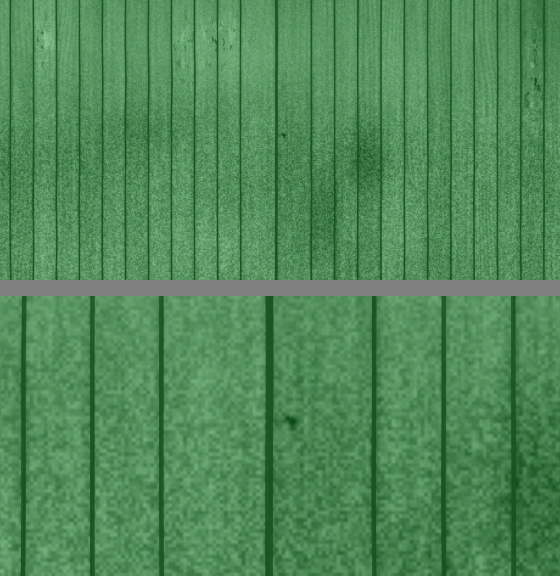
Top: the whole. Bottom: its middle third, enlarged.
Reproduce this texture procedurally as a WebGL 1 fragment shader.

```glsl
precision highp float;
// Green painted vertical wooden planks with dark seams, grain, blotches and worn paint.
uniform vec2 u_resolution;

const vec3 PAINT = vec3(0.325, 0.565, 0.362);
const vec3 SEAM = vec3(0.09, 0.325, 0.13);
const float CENTRE = 0.987;

float hash(vec2 p) {
  vec3 q = fract(vec3(p.xyx) * 0.1031);
  q += dot(q, q.yzx + 33.33);
  return fract((q.x + q.y) * q.z);
}

float noise(vec2 p) {
  vec2 i = floor(p), f = fract(p);
  f = f * f * (3.0 - 2.0 * f);
  return mix(mix(hash(i), hash(i + vec2(1.0, 0.0)), f.x),
             mix(hash(i + vec2(0.0, 1.0)), hash(i + vec2(1.0)), f.x), f.y);
}

float fbm(vec2 p) {
  float sum = 0.0, amp = 0.5;
  for (int i = 0; i < 4; i++) {
    sum += amp * noise(p);
    p = p * 2.03 + 17.1;
    amp *= 0.5;
  }
  return sum / 0.9375;
}

float blob(vec2 p, vec2 centre, vec2 radius) {
  vec2 d = (p - centre) / radius;
  return exp(-dot(d, d));
}

// x: plank number, y: distance to nearest seam, z: seam half width
vec3 planks(float x) {
  float d = x - CENTRE;
  float side = d < 0.0 ? -1.0 : 1.0;
  float wide = d < 0.0 ? 0.1276 : 0.125;
  float pitch = d < 0.0 ? 0.0822 : 0.0831;
  float outer = abs(d) - wide;
  if (outer < 0.0) {
    bool middle = abs(d) < -outer;
    return vec3(side * 0.5, min(abs(d), -outer), middle ? 0.0046 : 0.0027);
  }
  float t = outer / pitch;
  float f = fract(t);
  return vec3(side * (floor(t) + 1.5), min(f, 1.0 - f) * pitch, 0.0027);
}

// Broad light and dark areas of the paint
float fading(vec2 p) {
  float s = 0.045 * blob(p, vec2(0.18, 0.84), vec2(0.25, 0.2));
  s += 0.06 * blob(p, vec2(0.78, 0.82), vec2(0.28, 0.18));
  s += 0.06 * blob(p, vec2(0.76, 0.13), vec2(0.14, 0.12));
  s += 0.045 * blob(p, vec2(1.32, 0.78), vec2(0.22, 0.16));
  s += 0.05 * blob(p, vec2(1.41, 0.2), vec2(0.07, 0.25));
  s += 0.035 * blob(p, vec2(0.25, 0.08), vec2(0.25, 0.12));
  s -= 0.05 * blob(p, vec2(0.5, 0.53), vec2(0.22, 0.09));
  s -= 0.11 * blob(p, vec2(1.31, 0.43), vec2(0.09, 0.11));
  s -= 0.09 * blob(p, vec2(1.17, 0.23), vec2(0.05, 0.15));
  s -= 0.035 * blob(p, vec2(1.05, 0.3), vec2(0.12, 0.35));
  s -= 0.06 * blob(p, vec2(1.97, 0.95), vec2(0.16, 0.2));
  s -= 0.04 * blob(p, vec2(0.0, 0.35), vec2(0.06, 0.3));
  return s + 0.07 * (fbm(p * vec2(4.0, 5.0) + 3.0) - 0.5);
}

// Where the paint has flaked
float wear(vec2 p) {
  float w = blob(p, vec2(0.16, 0.84), vec2(0.035, 0.1));
  w += 0.7 * blob(p, vec2(0.65, 0.83), vec2(0.03, 0.12));
  w += blob(p, vec2(0.78, 0.86), vec2(0.08, 0.08));
  return w + blob(p, vec2(1.905, 0.71), vec2(0.03, 0.17));
}

// Vertical fibres, with wavy growth lines on some planks
float grain(vec2 p, float id) {
  vec2 q = p + vec2(0.0, id * 7.3);
  float fibres = fbm(vec2(q.x * 95.0, q.y * 3.5)) - 0.5;
  float bend = noise(vec2(q.x * 9.0, q.y * 3.0));
  float rings = sin(q.x * 380.0 + bend * 16.0);
  float figured = smoothstep(0.45, 0.9, hash(vec2(id + 40.0, 5.0)));
  float patchy = smoothstep(0.35, 0.7, noise(vec2(id * 3.0, q.y * 4.0)));
  return 0.1 * fibres + 0.024 * rings * figured * patchy;
}

void main() {
  float pixel = 1.0 / u_resolution.y;
  vec2 p = gl_FragCoord.xy * pixel;
  p.x *= 2.0 * u_resolution.y / u_resolution.x;
  float wobble = 0.0022 * (noise(vec2(p.x * 6.0, p.y * 7.0)) - 0.5);
  vec3 plank = planks(p.x + wobble);

  // Paint tone
  float shade = fading(p) + grain(p, plank.x);
  shade += 0.045 * (hash(vec2(plank.x + 60.0, 2.0)) - 0.5);

  // Fine speckle, rougher towards the bottom
  float speckle = noise(p * 230.0) + 0.5 * noise(p * 125.0 + 9.0) - 0.75;
  shade += speckle * mix(0.16, 0.07, smoothstep(0.4, 0.85, p.y));

  // Light flakes and dark chips
  float flakes = smoothstep(0.52, 0.7, fbm(p * vec2(65.0, 28.0) + plank.x));
  float chips = smoothstep(0.62, 0.74, fbm(p * vec2(80.0, 35.0) + 51.0));
  shade += wear(p) * (0.11 * flakes - 0.2 * chips);

  // Small knot
  float knot = blob(p, vec2(1.011, 0.519), vec2(0.008, 0.006));
  knot += 0.6 * blob(p, vec2(1.016, 0.512), vec2(0.004, 0.008));
  shade -= 0.22 * min(knot, 1.0);

  // Seams with a soft shadow
  shade -= 0.06 * exp(-max(plank.y - plank.z, 0.0) / 0.004);
  float seam = 1.0 - smoothstep(plank.z - 0.6 * pixel, plank.z + 0.6 * pixel, plank.y);
  seam *= 0.8 + 0.2 * noise(vec2(plank.x * 5.0, p.y * 14.0));
  gl_FragColor = vec4(mix(PAINT + shade, SEAM, seam), 1.0);
}
```
